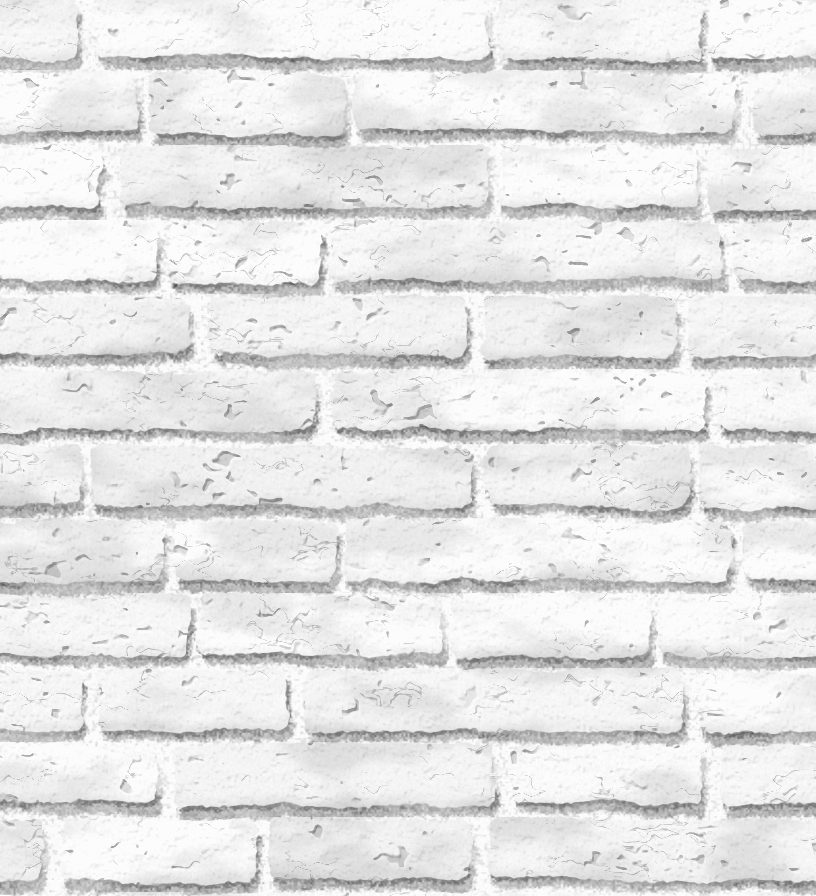
Write a Shadertoy shader that draws this texture.

```glsl
// Whitewashed brick wall: twelve courses of long and short bricks with rough
// edges. Rounded-box distances give the bricks, offset copies of them the cast
// shadows, and a noise height field lit from the upper left the pits and cracks.

const float ROWS = 12.0;            // courses down the canvas; one row = one unit
const float PERIOD = 10.92;         // width after which each course repeats
const float ROW_SHIFT = 0.06;       // courses start slightly above the canvas
const float BRICK_TOP = 0.03;
const float BRICK_BOTTOM = 0.835;
const float CORNER = 0.13;
const float EDGE_WOBBLE = 0.17;
const vec2 SHADOW_NEAR = vec2(0.02, 0.05);
const vec2 SHADOW_FAR = vec2(0.06, 0.15);
const vec2 LIGHT_STEP = vec2(0.022, 0.04);
const vec3 BRICK_COLOR = vec3(0.995);
const vec3 MORTAR_COLOR = vec3(0.985);
const vec3 SHADOW_COLOR = vec3(0.71);
const vec3 CREVICE_COLOR = vec3(0.53);
const float BRICK_VARIETY = 0.055;  // tone range between bricks
const float MOTTLE = 0.085;         // depth of the broad grey patches
const float RELIEF = 0.36;

// Positions of the upright joints in each course, top to bottom
const vec3 JOINTS[12] = vec3[12](
    vec3(1.17, 6.59, 9.45), vec3(1.95, 4.69, 9.97), vec3(1.44, 6.64, 9.41),
    vec3(2.19, 4.38, 9.72), vec3(2.66, 6.36, 9.14), vec3(4.34, 9.53, 9.53),
    vec3(1.17, 6.44, 9.30), vec3(2.28, 4.56, 9.84), vec3(2.58, 6.02, 8.75),
    vec3(1.17, 3.98, 9.27), vec3(2.19, 6.77, 9.56), vec3(0.70, 3.52, 6.41));

float hash(vec2 p) {
    vec3 a = fract(p.xyx * 0.1031);
    a += dot(a, a.yzx + 33.33);
    return fract((a.x + a.y) * a.z);
}

float noise(vec2 p) {
    vec2 i = floor(p), f = fract(p);
    f = f * f * (3.0 - 2.0 * f);
    return mix(mix(hash(i), hash(i + vec2(1, 0)), f.x),
               mix(hash(i + vec2(0, 1)), hash(i + vec2(1, 1)), f.x), f.y);
}

float fbm(vec2 p) {
    float sum = 0.0, amp = 0.5;
    for (int i = 0; i < 4; i++) {
        sum += amp * noise(p);
        p = mat2(1.6, 1.2, -1.2, 1.6) * p + 17.3;
        amp *= 0.5;
    }
    return sum / 0.9375;
}

// Signed distance to the brick in this cell; seed receives its identity
float brickDistance(vec2 p, out vec2 seed) {
    float row = floor(p.y);
    vec3 j = JOINTS[int(mod(row, ROWS))];
    vec2 span = vec2(j.z - PERIOD, j.x);
    if (p.x > j.x) span = j.xy;
    if (p.x > j.y) span = j.yz;
    if (p.x > j.z) span = vec2(j.z, j.x + PERIOD);
    seed = vec2(floor(span.x * 10.0) + 50.0, row + 7.0);

    float left = span.x + 0.04 + 0.10 * hash(seed);
    float right = span.y - 0.05 - 0.10 * hash(seed + 3.7);
    float tilt = (hash(seed + 8.1) - 0.5) * 0.025 * (p.x - 0.5 * (left + right));
    float bottom = BRICK_BOTTOM + 0.07 * (hash(seed + 5.3) - 0.5);
    vec2 lo = vec2(left, row + BRICK_TOP), hi = vec2(right, row + bottom);

    vec2 warp = vec2(fbm(p * 3.1 + 4.0), fbm(p * vec2(1.6, 2.6) + 31.0)) - 0.5;
    vec2 q = p + warp * EDGE_WOBBLE + vec2(0.0, tilt);
    vec2 d = abs(q - 0.5 * (lo + hi)) - 0.5 * (hi - lo) + CORNER;
    float box = length(max(d, 0.0)) + min(max(d.x, d.y), 0.0) - CORNER;
    return box + 0.035 * (noise(p * 17.0) - 0.5);
}

// Small chipped pits and thin, broken, mostly level cracks
float damage(vec2 p) {
    vec2 q = p + 0.14 * (vec2(noise(p * 8.0), noise(p * 8.0 + 40.0)) - 0.5);
    float pits = smoothstep(0.80, 0.90, noise(q * vec2(6.5, 11.0) + 9.0));
    pits *= smoothstep(0.45, 0.65, noise(p * 1.9 + 60.0));
    float ridge = abs(fbm(q * vec2(1.3, 3.6) + 75.0) - 0.5);
    float cracks = smoothstep(0.018, 0.004, ridge);
    cracks *= smoothstep(0.52, 0.70, noise(p * vec2(2.2, 3.0) + 22.0));
    return max(pits, 0.6 * cracks);
}

float surfaceHeight(vec2 p) {
    return 0.6 * fbm(p * vec2(4.5, 7.5)) + 0.2 * noise(p * 25.0) - 0.5 * damage(p);
}

void mainImage(out vec4 fragColor, in vec2 fragCoord) {
    float pixel = ROWS / iResolution.y;
    vec2 p = vec2(fragCoord.x, iResolution.y - fragCoord.y) * pixel;
    p.y += ROW_SHIFT;

    // Brick coverage and its two offset shadows of uneven depth
    vec2 seed, unused;
    float edge = brickDistance(p, seed);
    float brick = smoothstep(pixel, -pixel, edge);
    float grain = mix(noise(p * 36.0), noise(p * 19.0 + 3.0), 0.4);
    float ragged = (grain - 0.5) * 0.09;
    float reach = mix(0.75, 1.3, noise(p * vec2(0.8, 1.0) + 14.0));
    float far = smoothstep(0.045, -0.045, brickDistance(p - SHADOW_FAR * reach, unused) + ragged);
    float near = smoothstep(0.04, -0.03, brickDistance(p - SHADOW_NEAR, unused) + ragged);

    // Mottled paint, with each brick a little lighter or greyer
    float mottle = smoothstep(0.42, 0.75, fbm(p * vec2(0.9, 1.8) + 12.0));
    float brickTone = hash(seed + 1.9);
    vec3 paint = BRICK_COLOR - BRICK_VARIETY * brickTone * brickTone - MOTTLE * mottle;
    float lower = smoothstep(0.5, 0.85, fract(p.y)) * smoothstep(-0.22, 0.0, edge);
    paint -= 0.09 * lower * noise(p * vec2(1.4, 2.0) + 33.0);
    vec3 mortar = MORTAR_COLOR - 0.09 * smoothstep(0.55, 0.95, noise(p * 24.0 + 5.0));

    // Grainy shadow, darkest in the crevice; upright joints are often filled
    float broken = smoothstep(0.25, 0.65, noise(p * vec2(1.5, 4.0) + 90.0));
    float upright = smoothstep(0.75, 0.6, fract(p.y));
    float filled = upright * smoothstep(0.7, 0.3, noise(p * vec2(1.0, 2.5) + 51.0));
    vec3 shade = mix(SHADOW_COLOR, CREVICE_COLOR, near * (0.45 + 0.55 * broken));
    shade += 0.20 * (grain - 0.5);
    mortar = mix(mortar, shade, far * (0.8 + 0.2 * broken) * (1.0 - 0.65 * filled));
    vec3 color = mix(mortar, paint, brick);

    // Relief: darken slopes that face away from the light
    float slope = surfaceHeight(p - LIGHT_STEP) - surfaceHeight(p);
    color -= (RELIEF * max(slope - 0.06, 0.0) + 0.05 * slope) * mix(0.6, 1.0, brick);
    color -= 0.12 * damage(p) * brick;
    color += 0.03 * (noise(p * 43.0 + 8.0) - 0.5);

    fragColor = vec4(clamp(color, 0.0, 0.99), 1.0);
}
```
